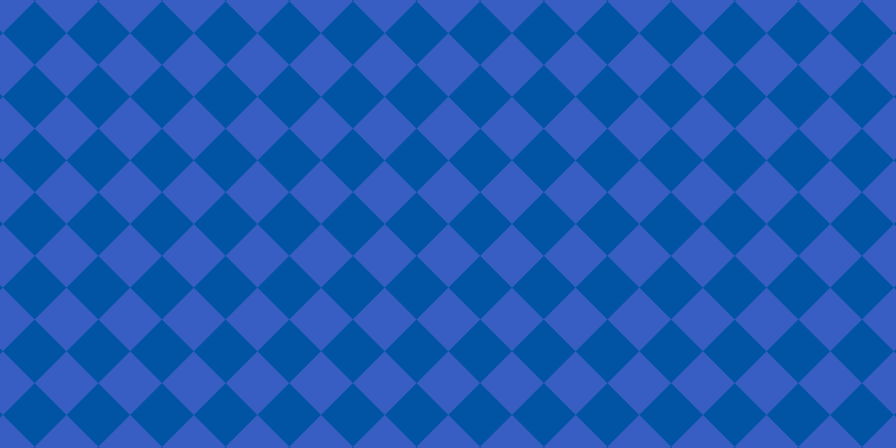
This pattern is drawn by a Shadertoy shader. Its source:

```glsl
// Two-tone harlequin check: dark diamonds touching tip to tip on a lighter blue.
// One square cell repeats about 14 times across and 7 down; each cell holds one
// diamond from a Manhattan distance, with edges smoothed over one pixel.

#define CELL_SIZE    0.14206               // repeat, in canvas heights
#define GRID_SHIFT   vec2(0.0008, 0.0)     // pattern offset from canvas centre
#define LIGHT_BLUE   vec3(0.22, 0.37, 0.77)
#define DARK_BLUE    vec3(0.00, 0.33, 0.64)

// Signed distance to the diamond filling a unit cell, negative inside.
float diamondDistance(vec2 p) {
    return (abs(p.x) + abs(p.y) - 0.5) * inversesqrt(2.0);
}

void mainImage(out vec4 fragColor, in vec2 fragCoord) {
    // Canvas-height units, measured from the centre
    vec2 position = (fragCoord - 0.5 * iResolution.xy) / iResolution.y - GRID_SHIFT;

    // Tips meet on the vertical centre line; a row is centred on the horizontal one
    vec2 cell = fract(position / CELL_SIZE + vec2(0.0, 0.5)) - 0.5;

    // Smooth the edge over one pixel
    float edge = diamondDistance(cell) * CELL_SIZE * iResolution.y;
    float lightAmount = clamp(edge + 0.5, 0.0, 1.0);

    fragColor = vec4(mix(DARK_BLUE, LIGHT_BLUE, lightAmount), 1.0);
}
```
